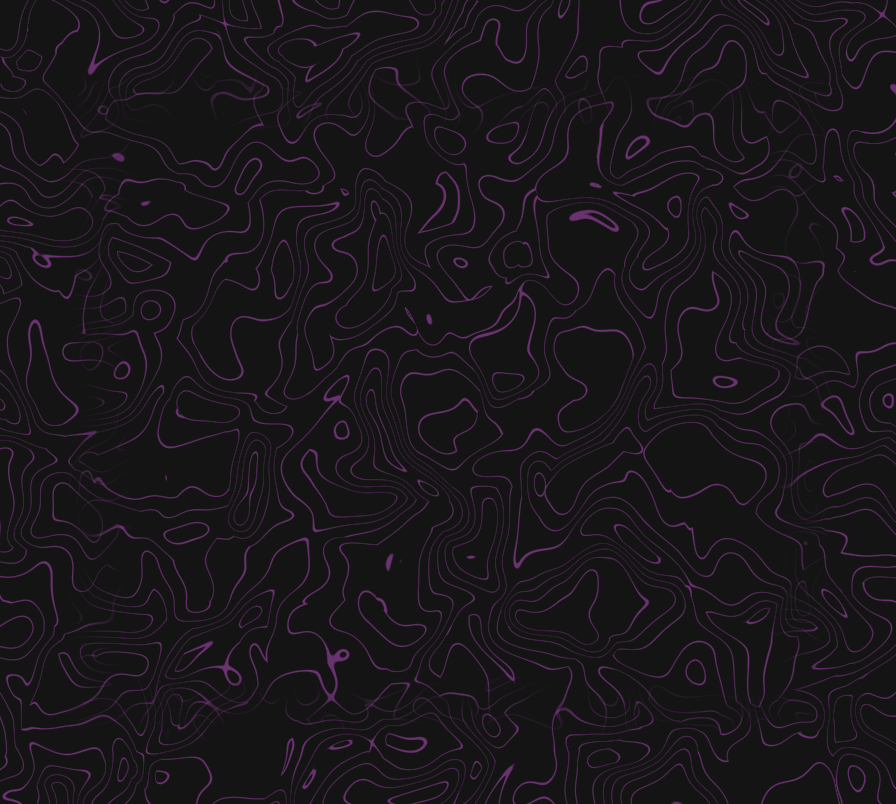
A Shadertoy shader for this pattern:

```glsl
// Thin violet contour lines of a warped height field on near-black ground.
#define CELLS 9.6         // noise cells across the canvas width
#define LEVELS 6.4        // contour levels per unit of height
#define LINE_SHARE 0.042  // half width of a line, in level spacings
#define SWELL_LIMIT 12.0  // slope below which lines stop swelling
#define WARP 0.75         // bending of the field, in cells
#define CREASE 0.40       // strength of the sharp folds
#define SOFTNESS 1.25     // edge filter, in pixel footprints
#define BAND_NEAR 0.07    // start of the border blend, in canvas widths
#define BAND_FAR 0.15     // end of the border blend
#define GROUND vec3(0.078, 0.078, 0.080)
#define VIOLET vec3(0.420, 0.195, 0.445)

// Random unit vector for a lattice point
vec2 latticeGradient(vec2 cell) {
    vec3 q = fract(cell.xyx * vec3(0.1031, 0.1030, 0.0973));
    q += dot(q, q.yzx + 33.33);
    float angle = 6.28318 * fract((q.x + q.y) * q.z);
    return vec2(cos(angle), sin(angle));
}

// Smooth gradient noise
float noise(vec2 p) {
    vec2 i = floor(p), f = p - i;
    vec2 u = f * f * f * (f * (f * 6.0 - 15.0) + 10.0);
    float a = dot(latticeGradient(i), f);
    float b = dot(latticeGradient(i + vec2(1, 0)), f - vec2(1, 0));
    float c = dot(latticeGradient(i + vec2(0, 1)), f - vec2(0, 1));
    float d = dot(latticeGradient(i + vec2(1, 1)), f - vec2(1, 1));
    return mix(mix(a, b, u.x), mix(c, d, u.x), u.y);
}

// Height in contour levels: warped hills with creased folds
float terrain(vec2 p) {
    const mat2 tilt = mat2(0.79, 0.61, -0.61, 0.79);
    const mat2 turn = mat2(0.45, -0.89, 0.89, 0.45);
    p = tilt * p * CELLS;
    vec2 bend = vec2(noise(turn * p * 1.2 + 41.7), noise(turn * p * 1.2 + 87.2));
    vec2 q = p + WARP * bend;
    float hills = noise(q) + 0.25 * noise(turn * q * 0.5 + 13.4);
    float folds = abs(noise(turn * q * 1.1 + 63.1));
    return LEVELS * (hills + CREASE * folds);
}

// Line coverage; lines swell where the slope is gentle, up to a limit
float contours(vec2 p, float footprint) {
    float eps = 0.0005;
    float h = terrain(p);
    vec2 slope = vec2(terrain(p + vec2(eps, 0)), terrain(p + vec2(0, eps))) - h;
    float steepness = max(length(slope) / eps, 0.7 * SWELL_LIMIT);
    float dist = abs(fract(h) - 0.5) / steepness;
    float halfWidth = LINE_SHARE / (steepness + SWELL_LIMIT);
    float r = 0.5 * footprint;
    float overlap = min(dist + r, halfWidth) - max(dist - r, -halfWidth);
    return clamp(overlap / footprint, 0.0, 1.0);
}

void mainImage(out vec4 fragColor, in vec2 fragCoord) {
    vec2 p = fragCoord / iResolution.x;
    vec2 size = iResolution.xy / iResolution.x;
    float footprint = SOFTNESS / iResolution.x;

    // Two fields cross-fade in a ragged band along the border
    vec2 toEdge = min(p, size - p);
    float edge = min(toEdge.x, toEdge.y) + 0.03 * noise(p * 12.0 + 5.0);
    float inner = smoothstep(BAND_NEAR, BAND_FAR, edge);
    float line = mix(contours(p + 7.3, footprint), contours(p + 2.1, footprint), inner);

    fragColor = vec4(mix(GROUND, VIOLET, line), 1.0);
}
```
